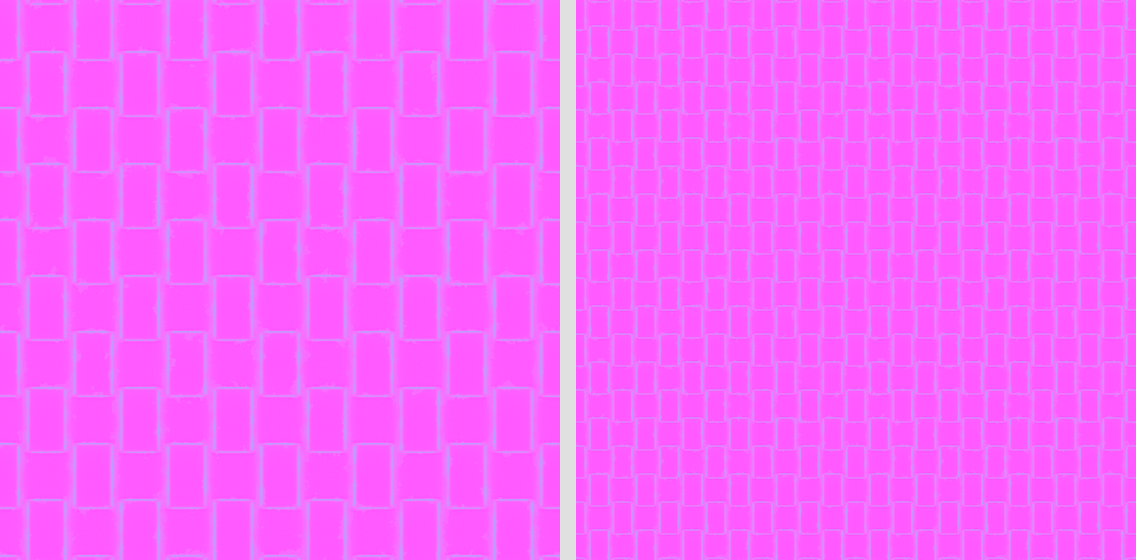
Left: one tile. Right: repeated 2 by 2.
This texture map is drawn by a Shadertoy shader. Its source:

```glsl
// Tiling magenta basket weave: tall straps over square ones, with blue rims and chipped edges.
// Lengths are percent of the canvas.
#define GRID vec2(12.0, 10.0)
#define TALL_HALF vec2(3.45, 5.80)
#define SQUARE_HALF vec2(4.00, 4.18)
#define SQUARE_BOW 0.25
#define SIDE_RIM 0.30
#define CAP_RIM 0.20
#define GAP_TONE 0.42
#define WEAR_TONE 0.36
#define WEAR_REACH 2.4
#define WEAR_BIAS -0.15
#define GRAIN 0.06

float hash(vec2 p) {
    vec3 h = fract(p.xyx * vec3(0.1031, 0.1030, 0.0973));
    h += dot(h, h.yzx + 33.33);
    return fract((h.x + h.y) * h.z);
}

// Slope of one lattice corner, wrapped to the period
float corner(vec2 cell, vec2 offset, float period) {
    float angle = 6.2832 * hash(mod(cell, period) + period);
    return dot(vec2(cos(angle), sin(angle)), offset);
}

// Gradient noise that repeats once over the canvas
float gradientNoise(vec2 uv, float period) {
    vec2 p = uv * period, i = floor(p), f = p - i;
    vec2 w = f * f * f * (f * (f * 6.0 - 15.0) + 10.0);
    vec2 X = vec2(1.0, 0.0), Y = vec2(0.0, 1.0);
    float low = mix(corner(i, f, period), corner(i + X, f - X, period), w.x);
    float high = mix(corner(i + Y, f - Y, period), corner(i + 1.0, f - 1.0, period), w.x);
    return mix(low, high, w.y);
}

float coverage(float dist, float pixel) {
    return clamp(0.5 - dist / pixel, 0.0, 1.0);
}

// Ragged chips that eat inward from a strap's edge
float wear(float depth, float ragged, vec2 id, float pixel) {
    float reach = ragged + WEAR_BIAS + 0.6 * (hash(mod(id, GRID) + 7.0) - 0.5);
    return coverage(depth - reach, pixel);
}

// Ramp from flat magenta through pink to periwinkle
vec3 ramp(float t) {
    float rise = max(t, 0.0);
    return vec3(1.0 - 0.22 * rise * rise, mix(0.342, 0.59, t), 1.0);
}

void mainImage(out vec4 fragColor, in vec2 fragCoord) {
    vec2 uv = fragCoord / iResolution.xy;
    float pixel = 100.0 / min(iResolution.x, iResolution.y);

    // Checkerboard cell, then the nearest strap of each kind
    vec2 p = uv * GRID;
    vec2 id = floor(p + vec2(0.5, 0.0));
    vec2 local = p - id - vec2(0.0, 0.5);
    bool isTall = mod(id.x + id.y, 2.0) > 0.5;
    vec2 toTall = isTall ? vec2(0.0) : vec2(0.0, local.y < 0.0 ? -1.0 : 1.0);
    vec2 toSquare = isTall ? vec2(local.x < 0.0 ? -1.0 : 1.0, 0.0) : vec2(0.0);
    vec2 tallPos = (local - toTall) * 100.0 / GRID;
    vec2 squarePos = (local - toSquare) * 100.0 / GRID;

    // Signed edge distances; square straps bulge at the sides
    vec2 tall = abs(tallPos) - TALL_HALF;
    vec2 square = abs(squarePos) - SQUARE_HALF;
    float across = squarePos.y / SQUARE_HALF.y;
    square.x -= SQUARE_BOW * (1.0 - across * across);
    float tallDist = max(tall.x, tall.y);
    float squareDist = max(square.x, square.y);

    // Shared noise
    float broad = gradientNoise(uv, 37.0);
    float fine = gradientNoise(uv, 130.0);
    float grain = gradientNoise(uv, 240.0);
    float ragged = WEAR_REACH * broad + 1.1 * fine + 0.4 * grain;

    // Recessed gap
    float tone = GAP_TONE + 0.25 * broad + 0.12 * fine;

    // Square strap: soft flanks, deeper shade along top and bottom
    float face = 0.04 + GRAIN * grain + 0.28 * exp(min(square.x, 0.0) / 0.55);
    face -= 0.20 * exp(min(square.y, 0.0) / 0.30);
    face = mix(face, WEAR_TONE, 0.8 * wear(-squareDist, ragged, id + toSquare, pixel));
    tone = mix(tone, face, coverage(squareDist, pixel));

    // Tall strap: shallow bevel, slightly lighter toward the top
    face = 0.03 + 0.5 * GRAIN * grain + 0.05 * smoothstep(0.0, 5.8, tallPos.y);
    face += 0.22 * exp(min(tall.x, 0.0) / 0.6) + 0.14 * exp(min(tall.y, 0.0) / 0.5);
    face = mix(face, WEAR_TONE, wear(-tallDist, ragged, id + toTall, pixel));
    tone = mix(tone, face, coverage(tallDist, pixel));

    // Blue rims, tapering toward the corners
    float side = exp(-pow((tall.x + 0.12) / SIDE_RIM, 2.0)) * smoothstep(0.0, 0.8, -tall.y);
    float cap = exp(-pow((tall.y + 0.06) / CAP_RIM, 2.0)) * smoothstep(-0.2, 1.4, -tall.x);
    cap *= tallPos.y > 0.0 ? 1.05 : 0.85;
    float rim = max(side * (0.85 + 0.6 * broad), cap * (0.95 + 0.4 * fine));
    tone = mix(tone, 1.1, clamp(rim, 0.0, 1.0));

    fragColor = vec4(ramp(tone), 1.0);
}
```
